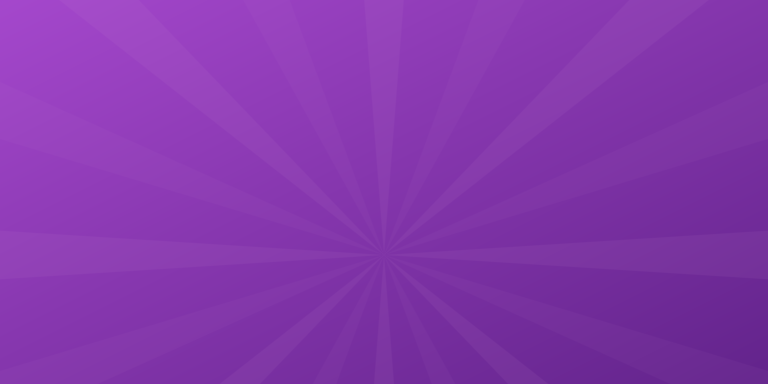
A Shadertoy shader for this background:

```glsl
// A purple sunburst: a diagonal gradient from bright violet to deep purple,
// overlaid with sixteen faint rays of alternating strength. The rays come
// from folding the polar angle around a centre low on the canvas.

const float TAU = 6.2831853;

// Diagonal blend from the upper left corner to the lower right one
vec3 backdrop(vec2 uv) {
    float slope = 0.5 * (uv.x + 1.0 - uv.y);
    return mix(vec3(0.645, 0.28, 0.80), vec3(0.385, 0.138, 0.545), slope);
}

// Opacity of the rays at p, measured from their centre
float rayOpacity(vec2 p, float pixel) {
    float spacing = TAU / 16.0;
    float angle = atan(p.y, p.x);
    float index = floor(angle / spacing + 0.5);

    // Approximate distance to the nearest ray edge, positive inside
    float inside = (0.07 - abs(angle - index * spacing)) * length(p);
    float coverage = smoothstep(-0.8 * pixel, 0.8 * pixel, inside);

    // Even rays are strong, odd rays are weak
    return coverage * mix(0.08, 0.047, mod(index, 2.0));
}

void mainImage(out vec4 fragColor, in vec2 fragCoord) {
    vec2 uv = fragCoord / iResolution.xy;

    // Height units around the burst centre, with the rays widened sideways
    vec2 p = (uv - vec2(0.5, 0.336)) * vec2(iResolution.x / iResolution.y, 1.0);
    p.x /= 1.107;

    // A muted lilac keeps the rays fainter where the backdrop is bright
    vec3 rayColor = vec3(0.80, 0.58, 0.82);
    vec3 color = mix(backdrop(uv), rayColor, rayOpacity(p, 1.0 / iResolution.y));
    fragColor = vec4(color, 1.0);
}
```
